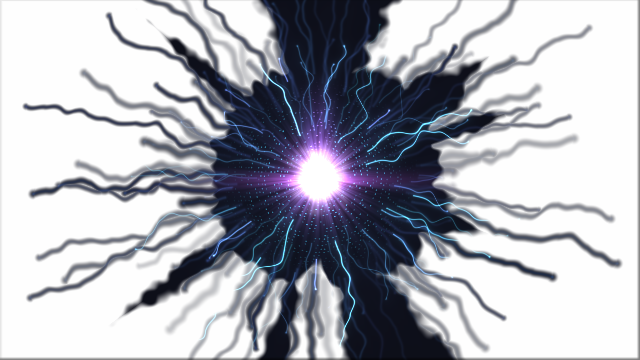
A Shadertoy shader for this background:

```glsl
// A burst of light inside a ragged navy cloud on white, with wavy tendrils.
// The cloud joins a disc with tapered wedges; tendrils are noise-bent capsules
// set around the circle by hash, and the core adds rays, flares and sparks.
#define CENTER vec2(0.499, 0.507)
#define TENDRILS 96
#define FILAMENTS 60
#define BODY_RADIUS 0.325
#define EDGE_SOFTNESS 0.013
#define CORE_RADIUS 0.050
#define SPARK_SPACING 0.0092
#define NAVY vec3(0.050, 0.056, 0.095)
#define BLUE vec3(0.34, 0.46, 0.95)
#define CYAN vec3(0.20, 0.78, 0.88)
#define MAGENTA vec3(0.80, 0.28, 0.85)

const float PI = 3.14159;
const float TAU = 6.28318;

vec2 hash2(vec2 p) {
    vec3 h = fract(vec3(p.xyx) * vec3(0.1031, 0.1030, 0.0973));
    h += dot(h, h.yzx + 33.33);
    return fract((h.xx + h.yz) * h.zy);
}

float gradAt(vec2 cell, vec2 offset) {
    return dot(hash2(cell) * 2.0 - 1.0, offset);
}

// Gradient noise, roughly -0.7 to 0.7
float noise(vec2 p) {
    vec2 i = floor(p), f = fract(p), u = f * f * (3.0 - 2.0 * f);
    vec2 e = vec2(1.0, 0.0);
    return mix(mix(gradAt(i, f), gradAt(i + e.xy, f - e.xy), u.x),
               mix(gradAt(i + e.yx, f - e.yx), gradAt(i + e.xx, f - e.xx), u.x), u.y);
}

float angleGap(float a, float b) {
    return abs(mod(a - b + PI, TAU) - PI);
}

// Inside distance of a radial wedge that narrows to a tip at "reach"
float wedge(float r, float a, float mid, float halfWidth, float reach) {
    return r * (halfWidth * min((reach - r) / 0.2, 1.0) - angleGap(a, mid));
}

// Inside distance of the whole cloud
float body(float r, float a) {
    float notch = 0.08 * smoothstep(0.20, 0.02, angleGap(a, -1.59));
    float d = BODY_RADIUS + 0.025 * cos(a) - notch - r;
    d = max(d, wedge(r, a, 1.54, 0.36, 2.0));     // top column
    d = max(d, wedge(r, a, -1.19, 0.25, 2.0));    // lower right leg
    d = max(d, wedge(r, a, -1.81, 0.09, 2.0));    // lower left leg
    d = max(d, wedge(r, a, 0.62, 0.19, 0.56));    // side spikes
    d = max(d, wedge(r, a, 0.33, 0.12, 0.54));
    d = max(d, wedge(r, a, -0.32, 0.24, 0.47));
    d = max(d, wedge(r, a, -2.53, 0.07, 0.60));
    return max(d, wedge(r, a, 2.40, 0.08, 0.56));
}

// Distance to a wavy radial strand (x) and to its tip (y)
vec2 strand(vec2 p, float angle, vec2 span, float wave, float seed) {
    vec2 dir = vec2(cos(angle), sin(angle));
    vec2 q = vec2(dot(p, dir), dot(p, vec2(-dir.y, dir.x)));
    if (q.x < span.x - 0.08 || q.x > span.y + 0.08 || abs(q.y) > 0.25) return vec2(1.0);
    float x = clamp(q.x, span.x, span.y), s = x - span.x;
    float bend = noise(vec2(s * 8.0, seed)) + 0.3 * noise(vec2(s * 24.0, seed + 7.3));
    q.y -= wave * bend * smoothstep(0.0, 0.12, s) + (fract(seed * 0.618) - 0.5) * s * s * 0.7;
    return vec2(length(vec2(q.x - x, q.y * 0.9)), length(vec2(q.x - span.y, q.y)));
}

// Scattered dots on concentric rings
float sparks(float r, float a) {
    float ring = floor(r / SPARK_SPACING);
    float count = max(floor(TAU * ring * 0.8), 1.0);
    float turn = (a / TAU + 0.5) * count;
    vec2 rnd = hash2(vec2(ring, floor(turn)) + 3.0);
    vec2 cell = vec2(fract(r / SPARK_SPACING), fract(turn)) - 0.5 - (rnd.yx - 0.5) * 0.5;
    return smoothstep(0.32, 0.05, length(cell)) * step(0.45, rnd.x) * (0.15 + 0.7 * rnd.y);
}

void mainImage(out vec4 fragColor, in vec2 fragCoord) {
    vec2 p = (fragCoord - CENTER * iResolution.xy) / iResolution.y;
    float r = length(p), a = atan(p.y, p.x);
    vec2 dir = p / max(r, 1e-4);

    // Cloud with a torn edge
    float torn = 0.035 * noise(p * 13.0) + 0.025 * noise(p * 29.0) + 0.03 * noise(dir * 9.0);
    float cover = smoothstep(-EDGE_SOFTNESS, EDGE_SOFTNESS, body(r, a) + torn);
    vec3 light = vec3(0.0);

    // Broad tendrils reaching out over the white
    for (int i = 0; i < TENDRILS; i++) {
        float k = float(i);
        vec2 h = hash2(vec2(k, 11.0)), g = hash2(vec2(k, 29.0));
        float angle = TAU * (k + 2.0 * h.x) / float(TENDRILS);
        vec2 span = vec2(0.20 + 0.1 * g.x, mix(0.37, 0.88, h.y * h.y));
        vec2 d = strand(p, angle, span, 0.07, k * 3.7 + 0.5);
        float width = mix(0.017, 0.011, smoothstep(0.3, 0.55, r)) * (0.7 + 0.5 * g.x);
        float strength = mix(0.2, 1.0, g.y);
        cover = max(cover, strength * smoothstep(width * 1.3, 0.0, min(d.x, d.y * 0.8)));
        float core = exp(-d.x * d.x / 1.4e-5) + exp(-d.y * d.y / 2.5e-5);
        light += mix(BLUE, CYAN, g.x * 0.4) * core * 0.17 * strength;
    }

    // Thin bright filaments within the cloud
    for (int i = 0; i < FILAMENTS; i++) {
        float k = float(i);
        vec2 h = hash2(vec2(k, 53.0)), g = hash2(vec2(k, 71.0));
        float angle = TAU * (k + 2.0 * h.x) / float(FILAMENTS);
        float start = 0.11 + 0.18 * g.x;
        vec2 d = strand(p, angle, vec2(start, start + 0.06 + 0.28 * h.y), 0.11, k * 5.3 + 0.5);
        float glow = exp(-d.x * d.x / 3.5e-6) + 0.13 * exp(-d.x / 0.009) + exp(-d.y * d.y / 1e-5);
        float power = 0.14 + 0.85 * g.y * g.y * g.y;
        light += (mix(BLUE, CYAN, h.y) + 0.3 * power) * glow * power;
    }

    // Haze, rays and sparks around the core
    float rays = smoothstep(-0.4, 0.6, noise(dir * 11.0) + 0.4 * noise(dir * 29.0));
    light += vec3(0.08, 0.11, 0.20) * exp(-r / 0.15) * (0.6 + noise(p * 9.0) + 0.6 * rays);
    light += vec3(0.36, 0.30, 0.56) * rays * exp(-r * r / 0.013);
    float sparkZone = smoothstep(0.05, 0.10, r) * smoothstep(0.29, 0.10, r);
    float upward = smoothstep(0.6, 0.0, angleGap(a, 1.57));
    light += mix(CYAN, MAGENTA, 0.7 * upward) * sparks(r, a) * sparkZone;

    // Horizontal flare, upward plume and uneven white core
    float flareY = (p.y + 0.008) / (0.012 + 0.06 * abs(p.x));
    light += MAGENTA * exp(-flareY * flareY - abs(p.x) / 0.13) * (0.7 + 0.4 * rays);
    float plume = smoothstep(0.32, 0.05, p.y) * smoothstep(0.0, 0.05, p.y);
    light += vec3(0.30, 0.15, 0.42) * exp(-p.x * p.x / 0.0018) * plume * 0.7;
    light += MAGENTA * 0.7 * exp(-r * r / 0.0075);
    float coreR = length(p * vec2(1.0, 0.9)) * (1.0 + 0.3 * noise(p * 35.0));
    light += vec3(1.9) * exp(-pow(coreR / CORE_RADIUS, 2.0));

    // Lay the lit cloud over white, then shade the canvas rim
    vec3 color = mix(vec3(0.995), min(NAVY + light, 1.0), cover);
    vec2 uv = fragCoord / iResolution.xy;
    float rim = smoothstep(0.0, 0.010, uv.y) * smoothstep(0.0, 0.006, 1.0 - uv.x);
    rim *= mix(0.8, 1.0, smoothstep(0.0, 0.005, min(uv.x, 1.0 - uv.y)));
    fragColor = vec4(color * mix(0.5, 1.0, rim), 1.0);
}
```
